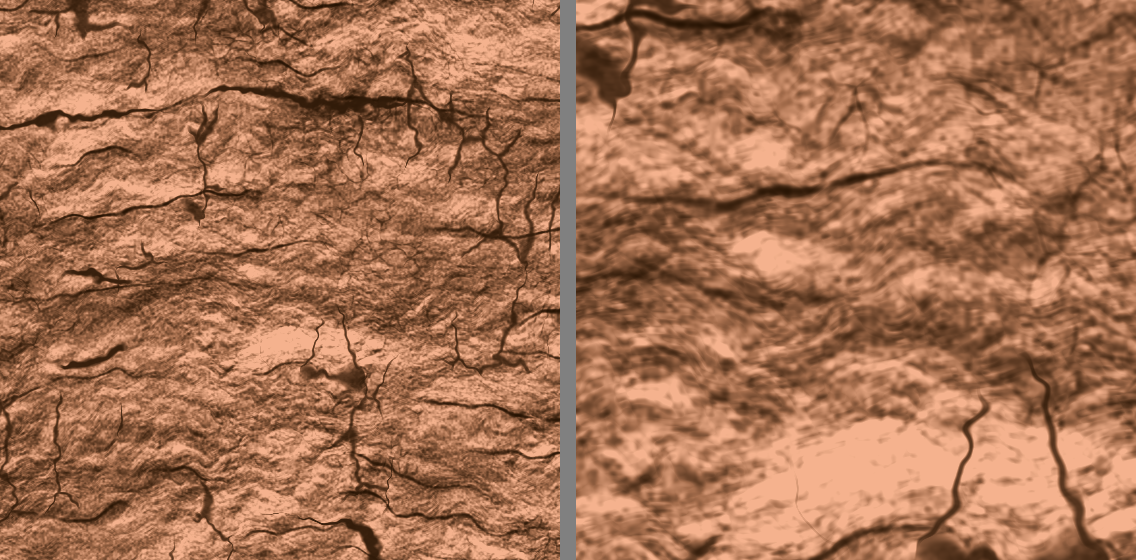
Left: the whole. Right: its middle third, enlarged.
This texture is drawn by a three.js fragment shader. Its source:

```glsl
#define STRATA_SCALE vec2(4.5, 9.0)
#define LEDGE_COUNT 19.0
#define LEDGE_HEIGHT 0.36
#define LUMPINESS 0.6
#define FINE_RELIEF 12.0
#define BROAD_RELIEF 1.8
#define CAVITY_SHADE 1.4
#define GRAIN 0.85
#define CONTRAST 0.172
#define MEAN_TONE 0.652

varying vec2 vUv;

const vec3 SHADOW_BROWN = vec3(0.27, 0.16, 0.08);
const vec3 CLAY = vec3(0.65, 0.43, 0.30);
const vec3 PALE_SANDSTONE = vec3(0.88, 0.63, 0.49);

float hash(vec2 p) {
  vec3 q = fract(p.xyx * 0.1031);
  q += dot(q, q.yzx + 33.33);
  return fract((q.x + q.y) * q.z);
}

// Value noise from -1 to 1
float noise(vec2 p) {
  vec2 cell = floor(p);
  vec2 f = fract(p);
  f = f * f * (3.0 - 2.0 * f);
  float low = mix(hash(cell), hash(cell + vec2(1.0, 0.0)), f.x);
  float high = mix(hash(cell + vec2(0.0, 1.0)), hash(cell + vec2(1.0)), f.x);
  return 2.0 * mix(low, high, f.y) - 1.0;
}

// Rough rock: rounded lumps with creases, broad octaves stretched sideways
float roughness(vec2 p) {
  mat2 nextOctave = mat2(2.05, 0.45, -0.45, 1.9);
  float sum = 0.0;
  float amplitude = 0.5;
  p *= STRATA_SCALE;
  for (int i = 0; i < 6; i++) {
    float n = noise(p);
    float lump = 1.7 * abs(n) - 0.6;
    sum += amplitude * mix(n, lump, i > 0 ? LUMPINESS : 0.0);
    p = nextOctave * p + 17.3;
    amplitude *= 0.62;
  }
  return sum;
}

// Broken shelves: sharp undercut below, gentle slope above
float ledges(vec2 p) {
  float level = p.y * LEDGE_COUNT + 0.8 * noise(p * vec2(5.0, 3.0) + 40.0);
  level += 0.2 * noise(p * vec2(24.0, 18.0));
  float f = fract(level);
  float presence = noise(vec2(p.x * 6.0, floor(level) * 7.31));
  return (1.0 - f) * smoothstep(0.0, 0.1, f) * smoothstep(0.0, 0.6, presence);
}

float rockHeight(vec2 p) {
  return roughness(p) + LEDGE_HEIGHT * ledges(p);
}

// Light from above: surfaces facing up are bright
float slopeLight(vec2 p, float reach) {
  vec2 offset = vec2(-0.35, 1.0) * reach;
  return rockHeight(p - offset) - rockHeight(p + offset);
}

// Gap between the two nearest cell centres, zero on cell borders
float cellGap(vec2 p) {
  vec2 cell = floor(p);
  float nearest = 9.0;
  float second = 9.0;
  for (int y = -1; y <= 1; y++) {
    for (int x = -1; x <= 1; x++) {
      vec2 id = cell + vec2(float(x), float(y));
      vec2 centre = id + vec2(hash(id), hash(id + 71.7));
      float d = distance(p, centre);
      second = min(second, max(nearest, d));
      nearest = min(nearest, d);
    }
  }
  return second - nearest;
}

void main() {
  // Bend the strata, and fray the lines of the cracks further
  vec2 p = vUv + 3.0;
  p.y += 0.04 * noise(vUv * 3.0 + 5.0) + 0.014 * noise(vUv * 11.0);
  p += 0.005 * vec2(noise(vUv * 38.0 + 9.0), noise(vUv * 38.0 + 60.0));
  vec2 frayed = p + 0.014 * vec2(noise(vUv * 19.0 + 3.0), noise(vUv * 19.0 + 44.0));
  frayed += 0.005 * vec2(noise(vUv * 85.0 + 7.0), noise(vUv * 85.0 + 28.0));

  // Relief, stains and sandy grain
  float shade = FINE_RELIEF * slopeLight(p, 0.0022) * (1.0 + 0.4 * noise(vUv * 5.0 + 14.0));
  shade += BROAD_RELIEF * slopeLight(p, 0.012);
  shade += CAVITY_SHADE * roughness(p);
  shade += 0.6 * noise(vUv * vec2(3.6, 2.6) + 21.0) + 0.35 * noise(p * vec2(7.0, 9.0) + 33.0);
  shade += GRAIN * noise(vUv * 270.0);

  // Crumbled patches with interrupted grooves
  float crumbled = smoothstep(0.0, 0.6, noise(vUv * 4.5 + 80.0));
  crumbled *= smoothstep(-0.3, 0.5, noise(vUv * 31.0 + 15.0));
  float groove = 1.0 - smoothstep(0.0, 0.3, cellGap(frayed * vec2(36.0, 44.0)));
  shade -= 1.5 * crumbled * groove;

  // Level crevices with a soft shadow
  float seam = abs(noise(frayed * vec2(2.6, 7.0) + 12.0));
  float open = smoothstep(0.15, 0.7, noise(p * vec2(6.0, 5.0) + 90.0));
  float width = 0.015 + 0.07 * open;
  float crevice = smoothstep(0.0, 0.4, open) * (1.0 - smoothstep(0.3 * width, width, seam));
  shade -= 0.8 * open * exp(-12.0 * seam);

  // Fine steep cracks between blocks
  float split = smoothstep(0.1, 0.6, noise(vUv * 8.0 + 50.0));
  float crack = 1.0 - smoothstep(0.01, 0.02 + 0.08 * split, cellGap(frayed * vec2(11.0, 6.0)));
  crack *= smoothstep(0.0, 0.4, split);

  // Compress the tone and colour it
  float tone = MEAN_TONE + CONTRAST * shade * inversesqrt(1.0 + 0.09 * shade * shade);
  tone = mix(tone, 0.19, max(0.95 * crevice, 0.8 * crack));
  vec3 colour = mix(SHADOW_BROWN, CLAY, clamp((tone - 0.27) / 0.38, -0.4, 1.0));
  colour = mix(colour, PALE_SANDSTONE, clamp((tone - 0.65) / 0.23, 0.0, 1.35));
  gl_FragColor = vec4(colour, 1.0);
}
```
